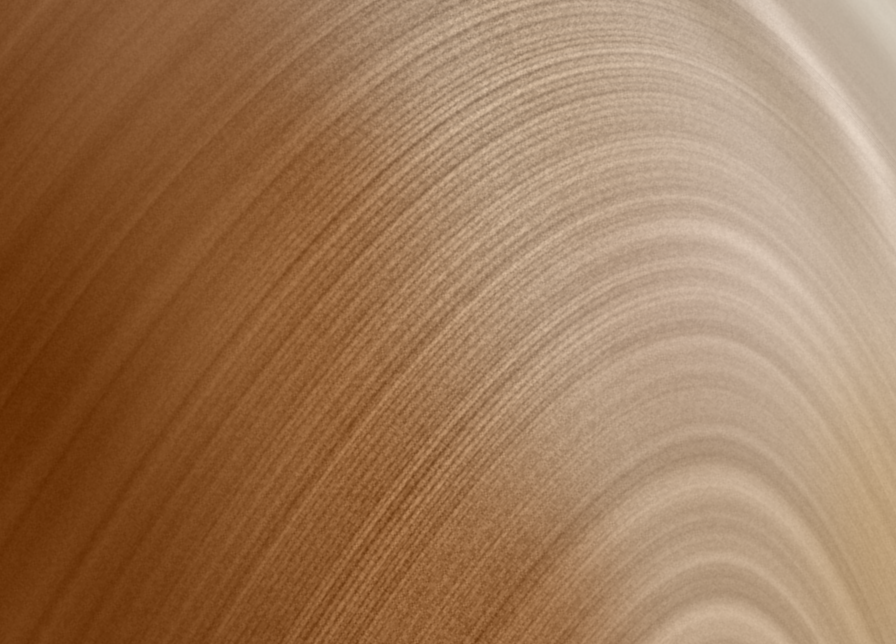
Reproduce this texture procedurally as a WebGL 1 fragment shader.

```glsl
precision highp float;

uniform vec2 u_resolution;

float hash(vec2 p) {
  vec3 q = fract(vec3(p.xyx) * 0.1031);
  q += dot(q, q.yzx + 33.33);
  return fract((q.x + q.y) * q.z);
}

float noise1(float x, float seed) {
  float i = floor(x);
  float f = fract(x);
  f = f * f * (3.0 - 2.0 * f);
  return mix(hash(vec2(i, seed)), hash(vec2(i + 1.0, seed)), f) - 0.5;
}

float noise2(vec2 p) {
  vec2 i = floor(p);
  vec2 f = fract(p);
  f = f * f * (3.0 - 2.0 * f);
  float low = mix(hash(i), hash(i + vec2(1.0, 0.0)), f.x);
  float high = mix(hash(i + vec2(0.0, 1.0)), hash(i + 1.0), f.x);
  return mix(low, high, f.y) - 0.5;
}

float bell(float x, float center, float width) {
  float d = (x - center) / width;
  return exp(-d * d);
}

float glow(vec2 p, vec2 center, vec2 size) {
  vec2 d = (p - center) / size;
  return exp(-dot(d, d));
}

// Horizontal position of the top of the ring at a given height
float crestX(float h) {
  float c = clamp(h, 0.0, 1.08);
  return 1.125 - 0.06 * c - 0.14 * c * c * c * c;
}

// Crest height of the skewed ring that passes through p
float ringHeight(vec2 p) {
  float h = p.y;
  float slope = 1.17 + 0.26 * (1.0 - p.y);
  for (int i = 0; i < 9; i++) {
    float dx = p.x - crestX(h);
    float k = 0.165 + 0.367 * clamp(h, 0.0, 1.3);
    float leftDrop = sqrt(k * k + slope * slope * dx * dx) - k;
    float rightDrop = max(5.8 - 4.4 * h, 1.3) * dx * dx;
    float drop = dx < 0.0 ? leftDrop : rightDrop;
    h = mix(h, p.y + drop, 0.5);
  }
  return h;
}

// Bright lip with a dark groove just outside it
float lip(float h, float center, float width) {
  return bell(h, center, width) - 0.5 * bell(h, center + 1.7 * width, width);
}

vec3 woodRamp(float t) {
  vec3 c = mix(vec3(0.42, 0.215, 0.055), vec3(0.565, 0.37, 0.205), smoothstep(0.0, 0.42, t));
  c = mix(c, vec3(0.70, 0.595, 0.49), smoothstep(0.36, 0.67, t));
  return mix(c, vec3(0.765, 0.69, 0.62), smoothstep(0.68, 0.95, t));
}

void main() {
  vec2 p = gl_FragCoord.xy / u_resolution.y;
  float h = ringHeight(p);
  float side = p.x - crestX(h);
  float focus = bell(p.x, 0.70 + 0.08 * (p.y - 0.5), 0.29);

  // Broad light falling from the right
  float tone = 0.65 * p.x + 0.25 * (p.y - 0.2);
  tone -= 0.06 * glow(p, vec2(0.05, 0.25), vec2(0.25, 0.25));
  tone -= 0.05 * glow(p, vec2(0.48, 0.72), vec2(0.16, 0.12));
  tone -= 0.07 * glow(p, vec2(0.85, 0.05), vec2(0.15, 0.2));
  tone -= 0.15 * glow(p, vec2(1.40, 0.18), vec2(0.13, 0.4));
  vec3 color = woodRamp(tone);
  color += vec3(0.01, -0.005, -0.05) * glow(p, vec2(1.38, 0.15), vec2(0.14, 0.35));
  color += vec3(0.0, 0.018, 0.045) * glow(p, vec2(0.25, 1.0), vec2(0.4, 0.25));
  color += vec3(0.01, 0.01, 0.025) * glow(p, vec2(1.03, 0.53), vec2(0.2, 0.2));

  // Ring bands, crisper inside the focal strip
  float bands = 0.035 * noise1(h * 14.0, 1.0) + 0.04 * noise1(h * 37.0, 2.0);
  bands += (0.025 + 0.04 * focus) * noise1(h * 82.0, 3.0);
  bands += (0.02 + 0.055 * focus) * noise1(h * 170.0, 4.0);
  color += bands * vec3(1.0, 1.02, 0.98);

  // Fine lathe grooves with narrow dark cuts
  float grooveMask = focus * (0.5 + 0.9 * (noise1(h * 9.0, 5.0) + 0.5));
  float wave = sin(h * 570.0 + 5.0 * noise1(h * 24.0, 6.0));
  float groove = wave - 0.35 * wave * wave + 0.17;
  color += 0.05 * grooveMask * groove * vec3(1.0, 0.97, 0.9);

  // Grain, turned off the pixel axes
  vec2 grainP = mat2(0.8, 0.6, -0.6, 0.8) * p + 3.0;
  float grain = noise2(grainP * 350.0) + 0.4 * noise2(grainP * 170.0);
  color += (0.035 + 0.085 * focus) * grain;

  // Polished lips near the tops of the rings
  float upperArc = bell(side, 0.02, 0.25);
  float lips = 0.04 * lip(h, 0.925, 0.007) * bell(side, 0.0, 0.5);
  lips += 0.075 * lip(h, 0.648, 0.015) * upperArc;
  lips += 0.05 * lip(h, 0.472, 0.009) * upperArc;
  lips += 0.035 * lip(h, 0.335, 0.008) * upperArc;
  lips += 0.065 * lip(h, 0.258, 0.016) * upperArc;
  lips += 0.03 * lip(h, 0.135, 0.010) * upperArc;
  lips += 0.06 * lip(h, 0.045, 0.02) * upperArc;
  lips += 0.05 * bell(h, 0.62, 0.055) * bell(side, 0.13, 0.14);
  lips += 0.05 * noise1(h * 60.0, 8.0) * upperArc;
  color += lips * vec3(1.0, 1.05, 1.08);

  // Pale reflection crossing the upper right corner
  float d = 1.0 - p.y;
  float streak = p.x - (1.178 + 0.9 * d - 0.8 * d * d);
  float fade = 1.0 - smoothstep(0.2, 0.55, d);
  color = mix(color, vec3(0.73, 0.68, 0.61), 0.6 * fade * smoothstep(-0.03, 0.12, streak));
  color += vec3(0.12, 0.13, 0.14) * fade * bell(streak, 0.0, 0.024);
  color += vec3(0.08, 0.10, 0.11) * fade * bell(streak, 0.18, 0.05);
  color -= vec3(0.06, 0.065, 0.08) * fade * bell(streak, -0.085, 0.05);

  gl_FragColor = vec4(clamp(color, 0.0, 1.0), 1.0);
}
```
